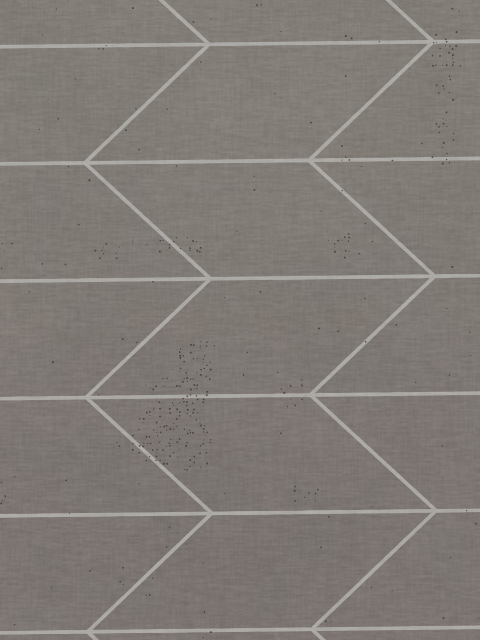
Reproduce this pattern procedurally as a WebGL 2 fragment shader.

```glsl
#version 300 es
precision highp float;
precision highp int;
// Pale zigzag chevron grid painted on worn taupe linen.

uniform vec2 u_resolution;
out vec4 fragColor;

// Lengths are fractions of the canvas height, with y measured downward.
const float ROW_HEIGHT = 0.1832;
const float FIRST_ROW = 0.0729;
const float COLUMN_WIDTH = 0.3503;
const float ZIGZAG_LEFT = 0.1309;
const float ZIGZAG_REACH = 0.1953;
const float LINE_HALF_WIDTH = 0.0029;
const vec2 SKEW = vec2(-0.006, 0.0115);

const vec3 CLOTH_TOP = vec3(0.512, 0.492, 0.468);
const vec3 CLOTH_BOTTOM = vec3(0.484, 0.457, 0.445);
const vec3 PAINT = vec3(0.682, 0.674, 0.658);
const vec3 SPECK = vec3(0.23, 0.21, 0.21);

// Integer hash of a grid cell, from 0 to 1.
float hash(vec2 cell) {
    uvec2 q = uvec2(ivec2(floor(cell)));
    uint n = q.x * 1597334673u ^ q.y * 3812015801u;
    n = (n ^ (n >> 16)) * 2246822519u;
    n = (n ^ (n >> 13)) * 3266489917u;
    return float((n ^ (n >> 16)) >> 8) / 16777216.0;
}

// Smooth value noise, from 0 to 1.
float noise(vec2 p) {
    vec2 i = floor(p);
    vec2 f = fract(p);
    f = f * f * (3.0 - 2.0 * f);
    float a = mix(hash(i), hash(i + vec2(1, 0)), f.x);
    float b = mix(hash(i + vec2(0, 1)), hash(i + vec2(1, 1)), f.x);
    return mix(a, b, f.y);
}

// Sum of octaves, centred on zero.
float cloud(vec2 p) {
    float sum = 0.0;
    float gain = 0.5;
    for (int i = 0; i < 4; i++) {
        sum += gain * (noise(p) - 0.5);
        p = p * 2.03 + 17.0;
        gain *= 0.5;
    }
    return sum;
}

// Distance to the nearest horizontal line; each row sits slightly off.
float rowDistance(float y) {
    float row = floor(y / ROW_HEIGHT + 0.5);
    float offset = (hash(vec2(row + 40.0, 7.0)) - 0.5) * 0.0016;
    return abs(y - row * ROW_HEIGHT - offset);
}

// Distance to the nearest zigzag, which turns at every row.
float zigzagDistance(vec2 p) {
    float wave = abs(fract(p.y / (2.0 * ROW_HEIGHT)) * 2.0 - 1.0);
    float dx = p.x - ZIGZAG_LEFT - ZIGZAG_REACH * wave;
    dx = mod(dx + 0.5 * COLUMN_WIDTH, COLUMN_WIDTH) - 0.5 * COLUMN_WIDTH;
    return abs(dx) * ROW_HEIGHT / length(vec2(ROW_HEIGHT, ZIGZAG_REACH));
}

// Antialiased stroke coverage.
float stroke(float d, float halfWidth, float pixel) {
    return 1.0 - smoothstep(halfWidth - 0.6 * pixel, halfWidth + 0.6 * pixel, d);
}

// Woven threads: long horizontal slubs and weaker vertical ones.
float linen(vec2 p) {
    float weft = noise(p * vec2(48.0, 370.0)) - 0.5;
    float fineWeft = noise(p * vec2(130.0, 480.0) + 31.0) - 0.5;
    float warp = noise(p * vec2(390.0, 45.0) + 73.0) - 0.5;
    float grain = noise(p * 420.0 + 11.0) - 0.5;
    return 0.030 * weft + 0.024 * fineWeft + 0.020 * warp + 0.018 * grain;
}

// Small dark flecks, mostly gathered into a few clusters.
float flecks(vec2 p, float density, float pixel) {
    vec2 cell = floor(p * density);
    float cluster = smoothstep(0.80, 0.92, noise(cell / density * 13.0 + 5.0));
    float present = step(1.0 - 0.004 - 0.22 * cluster, hash(cell + 211.0));
    vec2 jitter = vec2(hash(cell + 19.0), hash(cell + 57.0));
    vec2 center = (cell + 0.25 + 0.5 * jitter) / density;
    float radius = mix(0.0006, 0.0016, hash(cell + 83.0));
    return present * stroke(length(p - center), radius, pixel);
}

void main() {
    float pixel = 1.0 / u_resolution.y;
    vec2 p = vec2(gl_FragCoord.x, u_resolution.y - gl_FragCoord.y) * pixel;

    // Cloth with a soft fall-off, mottling and weave.
    float weave = linen(p);
    vec3 color = mix(CLOTH_TOP, CLOTH_BOTTOM, smoothstep(0.0, 1.0, p.y));
    color += 0.030 * cloud(p * 6.0) + weave;
    color.r += 0.012 * cloud(p * 14.0 + 90.0);

    // Painted grid, a little ragged and thin in places.
    vec2 q = p + SKEW * p.yx - vec2(0.0, FIRST_ROW);
    float halfWidth = LINE_HALF_WIDTH + 0.0007 * cloud(p * 60.0);
    float lines = max(stroke(rowDistance(q.y), halfWidth, pixel),
                      stroke(zigzagDistance(q), halfWidth, pixel));
    float wear = 0.95 + 0.16 * cloud(p * 35.0 + 50.0);
    color = mix(color, PAINT + 0.6 * weave, lines * clamp(wear, 0.0, 1.0));

    // Dark wear marks.
    color = mix(color, SPECK, 0.75 * flecks(p, 190.0, pixel));
    fragColor = vec4(color, 1.0);
}
```
